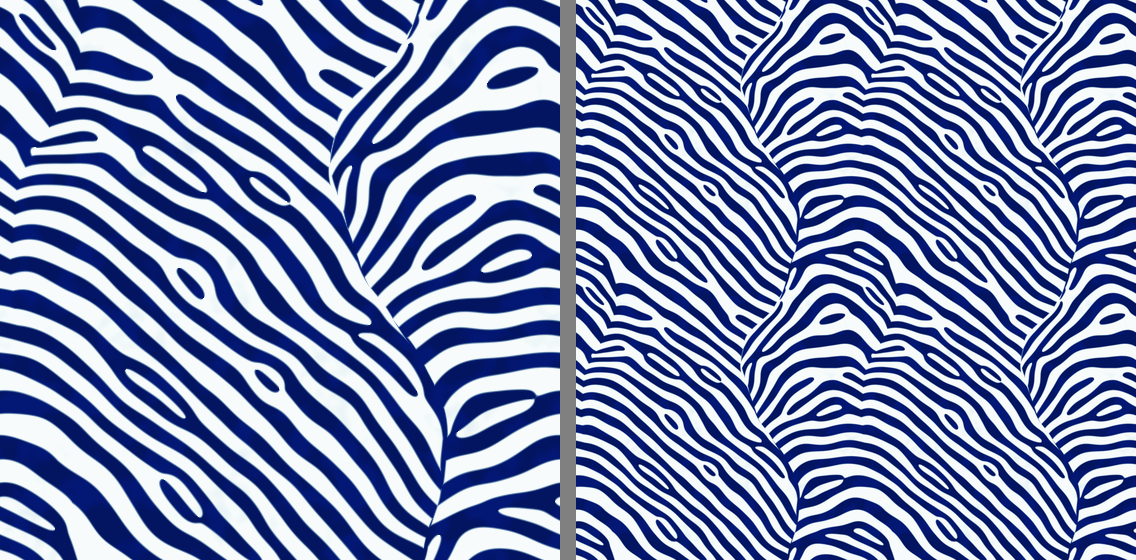
Left, the tile; right, the same tile 2 across and 2 down.
Give the GLSL for this pattern, as a three.js fragment shader.

```glsl
// Zebra-like stripes in navy and white that arch, run down a long diagonal and
// meet in V-shaped seams. Stripes are level lines of a periodic phase field,
// warped by wrapping gradient noise and forked by scattered phase dislocations.

#define STRIPES 14.0      // whole stripe pairs up the canvas
#define CREST_X 0.97      // where the main arch peaks
#define ARCH_CURVE 2.5    // bend of the rising side
#define FALL_SLOPE 0.98   // steepness of the diagonal side
#define VALLEY_DEPTH 0.13 // second, shorter seam
#define WARP 0.045        // waviness of the stripes
#define FORK_CELLS 5.0    // grid of stripe forks
#define FORK_SHARE 0.7    // part of the cells holding one
#define WHITE_WIDTH 0.253 // half width of white, in periods
#define EDGE 0.0023       // softness of stripe edges

varying vec2 vUv;

const float TAU = 6.2831853;
const vec3 WHITE = vec3(0.967, 0.985, 0.985);
const vec3 PALE = vec3(0.86, 0.92, 0.95);
const vec3 RIM = vec3(0.36, 0.51, 0.67);
const vec3 NAVY = vec3(0.01, 0.077, 0.375);
const vec3 BLUE = vec3(0.01, 0.092, 0.455);

vec2 hash2(vec2 p) {
  vec3 a = fract(p.xyx * vec3(0.1031, 0.1030, 0.0973));
  a += dot(a, a.yzx + 33.33);
  return fract((a.xx + a.yz) * a.zy);
}

float corner(vec2 cell, vec2 offset, float cells, float seed) {
  float angle = TAU * hash2(mod(cell, cells) + seed).x;
  return dot(vec2(cos(angle), sin(angle)), offset);
}

// Gradient noise that wraps after a whole number of cells
float noise(vec2 p, float cells, float seed) {
  p *= cells;
  vec2 i = floor(p), f = p - i;
  vec2 w = f * f * f * (f * (f * 6.0 - 15.0) + 10.0);
  vec2 e = vec2(1.0, 0.0);
  return mix(
    mix(corner(i, f, cells, seed), corner(i + e, f - e, cells, seed), w.x),
    mix(corner(i + e.yx, f - e.yx, cells, seed), corner(i + 1.0, f - 1.0, cells, seed), w.x),
    w.y);
}

vec2 warp(vec2 p) {
  vec2 broad = vec2(noise(p, 4.0, 11.0), noise(p, 4.0, 37.0));
  vec2 fine = vec2(noise(p, 10.0, 53.0), noise(p, 10.0, 71.0));
  return p + WARP * broad + 0.25 * WARP * fine;
}

// Winding main seam, where the diagonal side meets the next arch
float seamX(float y) {
  return 0.70 - 0.11 * cos(TAU * (y - 0.67));
}

// Height of a stripe along x: arch, long fall, and a local second valley
float stripeHeight(vec2 p) {
  float seam = seamX(p.y);
  float t = fract(p.x - seam) + seam - CREST_X;
  float fall = FALL_SLOPE * (sqrt(t * t + 0.0225) - 0.15);
  float arch = t < 0.0 ? ARCH_CURVE * t * t : fall;
  float valleyX = 0.08 + 0.06 * sin(TAU * (p.y - 0.8));
  float d = abs(fract(p.x - valleyX + 0.5) - 0.5);
  float depth = VALLEY_DEPTH * smoothstep(0.0, 1.0, 0.5 + 0.5 * cos(TAU * (p.y - 0.8)));
  return -arch - depth * exp(-d / 0.1);
}

// Pairs of dislocations laid along the stripes: each adds or ends a stripe
float forks(vec2 p) {
  float turns = 0.0;
  vec2 home = floor(p * FORK_CELLS);
  for (int j = -1; j <= 1; j++) {
    for (int i = -1; i <= 1; i++) {
      vec2 cell = home + vec2(float(i), float(j));
      vec2 id = mod(cell, FORK_CELLS);
      vec2 rnd = hash2(id + 101.0);
      vec2 center = (cell + 0.25 + 0.5 * hash2(id + 151.0)) / FORK_CELLS;
      vec2 e = vec2(0.01, 0.0);
      vec2 along = normalize(vec2(0.02, stripeHeight(center + e) - stripeHeight(center - e)));
      vec2 arm = along * mix(0.03, 0.075, rnd.y);
      vec2 a = p - center + arm, b = p - center - arm;
      float angle = atan(a.x * b.y - a.y * b.x, dot(a, b) + 1e-7);
      float reach = 1.0 - smoothstep(0.5, 1.1, length(p - center) * FORK_CELLS);
      float kind = rnd.x < 0.65 * FORK_SHARE ? -1.0 : 1.0;
      turns += step(rnd.x, FORK_SHARE) * kind * reach * angle / TAU;
    }
  }
  return turns;
}

float stripePhase(vec2 p) {
  vec2 q = warp(p);
  return STRIPES * (q.y - stripeHeight(q)) + forks(q);
}

void main() {
  vec2 p = vUv;

  // Phase and its slope, ignoring whole-period jumps
  float e = 0.0008;
  float phase = stripePhase(p);
  vec2 slope = vec2(stripePhase(p + vec2(e, 0.0)), stripePhase(p + vec2(0.0, e))) - phase;
  slope = (slope - floor(slope + 0.5)) / e;

  // Signed distance to the stripe edge, positive in white
  float halfWidth = WHITE_WIDTH + 0.09 * noise(p, 9.0, 83.0);
  float inside = halfWidth - abs(fract(phase) - 0.5);
  float dist = inside / clamp(length(slope), 6.0, 50.0);

  // Thin white or navy sliver that closes the main seam
  vec2 q = warp(p);
  float u = fract(q.x - seamX(q.y));
  float seamDist = min(u, 1.0 - u);
  float sliver = 0.014 * noise(p, 7.0, 97.0);
  dist = min(max(dist, sliver - seamDist), seamDist + sliver);

  // Ink, paper and the soft rim between them
  float tone = noise(p, 12.0, 131.0) + 0.5 * noise(p, 31.0, 149.0);
  vec3 ink = mix(NAVY, BLUE, smoothstep(-0.12, 0.28, tone));
  float smudge = noise(p, 6.0, 173.0) + 0.6 * noise(p, 40.0, 191.0);
  vec3 paper = mix(WHITE, PALE, 0.5 * smoothstep(0.3, 0.8, smudge));
  float k = smoothstep(-EDGE, EDGE, dist);
  vec3 color = k < 0.5 ? mix(ink, RIM, 2.0 * k) : mix(RIM, paper, 2.0 * k - 1.0);
  gl_FragColor = vec4(color, 1.0);
}
```
